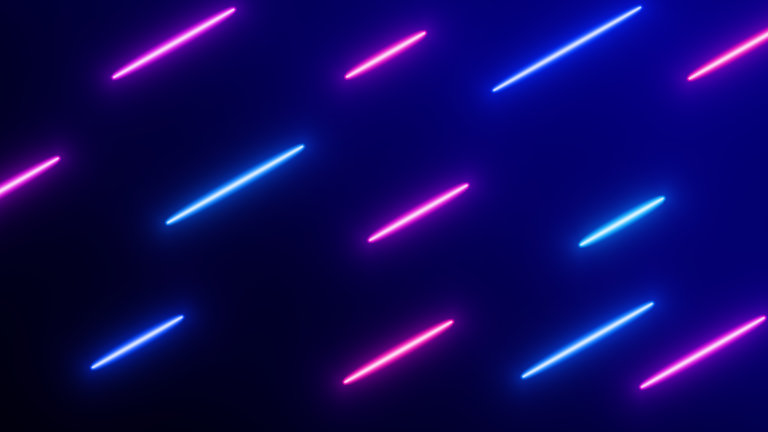
A WebGL 1 fragment shader for this background:

```glsl
precision highp float;
// Slanted neon light streaks glowing over a deep navy gradient.
uniform vec2 u_resolution;

#define COLUMNS 4.0
#define ROWS 3.0
#define TILT 0.515
#define HALF_LENGTH_MIN 0.10
#define HALF_LENGTH_MAX 0.205
#define TUBE_WIDTH 0.0135
#define GLOW_RADIUS 0.027
#define GLOW_STRENGTH 0.75
#define HAZE_RADIUS 0.075
#define WARM_SHARE 0.58
#define SEED 3.7

const int STREAK_COUNT = 12; // COLUMNS * ROWS

float hash(float n) {
  return fract(sin(n * 12.989 + SEED) * 4375.85);
}

// Navy gradient, darkest at lower left, with slow uneven patches.
vec3 backdrop(vec2 uv) {
  float light = smoothstep(0.05, 0.95, 0.6 * uv.x + 0.4 * uv.y);
  float patches = sin(uv.x * 5.0 + 2.0 * sin(uv.y * 3.0)) * sin(uv.y * 4.0 + uv.x * 2.0);
  float blue = mix(0.05, 0.46, light) + 0.025 * patches;
  return vec3(0.01 * light, 0.0, blue);
}

// Pink to violet for warm streaks, blue to cyan for cool ones.
vec3 neonColor(float id) {
  float shade = hash(id + 31.0);
  vec3 warm = mix(vec3(0.95, 0.0, 0.62), vec3(0.82, 0.0, 0.90), shade);
  vec3 cool = mix(vec3(0.0, 0.15, 1.0), vec3(0.0, 0.68, 0.98), shade);
  float isWarm = step(1.0 - WARM_SHARE, fract(id * 0.618));
  return mix(cool, warm, isWarm);
}

// Jittered grid position, with alternate rows shifted sideways.
vec2 streakCenter(float id, float aspect) {
  vec2 cell = vec2(mod(id, COLUMNS), floor(id / COLUMNS));
  vec2 jitter = vec2(hash(id + 1.0), hash(id + 17.0)) - 0.5;
  float stagger = 0.35 * (1.0 - 2.0 * mod(cell.y, 2.0));
  vec2 place = cell + 0.5 + jitter * vec2(0.5, 0.45) + vec2(stagger, 0.0);
  return place / vec2(COLUMNS, ROWS) * vec2(aspect, 1.0);
}

// Distance to the streak (x) and how far along its half length (y, 0 to 1).
vec2 streakDistance(vec2 p, float id, float aspect) {
  vec2 along = vec2(cos(TILT), sin(TILT));
  vec2 offset = p - streakCenter(id, aspect);
  vec2 q = abs(vec2(dot(offset, along), dot(offset, vec2(-along.y, along.x))));
  float halfLength = mix(HALF_LENGTH_MIN, HALF_LENGTH_MAX, hash(id + 47.0));
  float d = length(vec2(max(q.x - halfLength, 0.0), q.y));
  return vec2(d, min(q.x / halfLength, 1.0));
}

void main() {
  vec2 uv = gl_FragCoord.xy / u_resolution;
  float aspect = u_resolution.x / u_resolution.y;
  vec2 p = vec2(uv.x * aspect, uv.y);
  float pixel = 1.0 / u_resolution.y;
  vec3 color = backdrop(uv);

  // Soft light first, so that no glow washes over a tube.
  for (int i = 0; i < STREAK_COUNT; i++) {
    float id = float(i);
    vec2 s = streakDistance(p, id, aspect);
    float endFade = 1.0 - 0.45 * s.y * s.y * s.y;
    float glow = GLOW_STRENGTH * endFade * exp(-s.x / GLOW_RADIUS);
    color = mix(color, neonColor(id), glow);
    color += vec3(0.02, 0.0, 0.16) * exp(-s.x / HAZE_RADIUS);
  }
  color = min(color, 1.0);

  // Saturated tubes with tapered ends and a near-white core.
  for (int i = 0; i < STREAK_COUNT; i++) {
    float id = float(i);
    vec2 s = streakDistance(p, id, aspect);
    float width = TUBE_WIDTH * (0.4 + 0.6 * sqrt(1.0 - s.y * s.y));
    float tube = 1.0 - smoothstep(0.5 * width, 1.3 * width + pixel, s.x);
    float core = exp(-pow(s.x / (0.52 * width), 2.0));
    vec3 neon = neonColor(id);
    color = mix(color, neon, tube);
    color = mix(color, mix(neon, vec3(1.0), 0.85), core);
  }

  gl_FragColor = vec4(color, 1.0);
}
```
